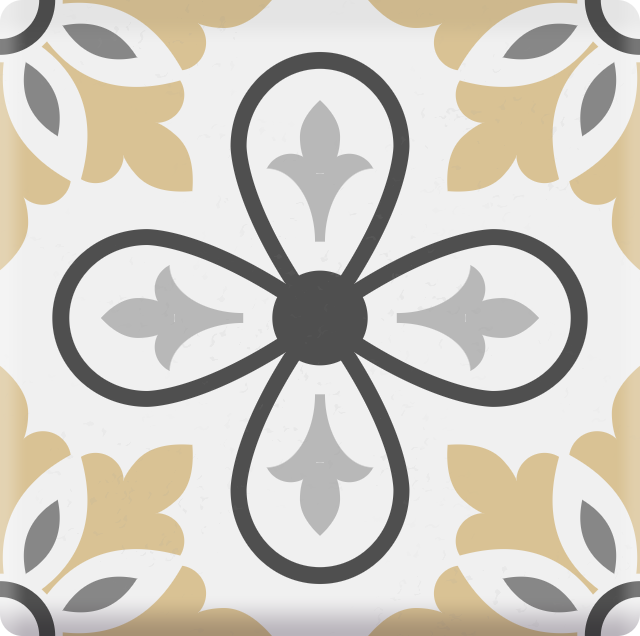
This pattern is drawn by a Shadertoy shader. Its source:

```glsl
// Glazed ceramic tile: four outlined petals around a disc, gold fleurons at corners and edges.
// Mirror folds reduce the tile to one sector, drawn with distance functions;
// a soft bevel and faint cellular flecks give it a worn glaze.

const vec3 GLAZE = vec3(0.94);
const vec3 GOLD = vec3(0.85, 0.76, 0.58);
const vec3 CHARCOAL = vec3(0.31);
const vec3 SILVER = vec3(0.72);
const vec3 SLATE = vec3(0.53);
const vec3 BEVEL_SHADOW = vec3(0.77, 0.75, 0.78);

const float LINE = 0.025;          // half width of the dark outlines
const float HUB_RADIUS = 0.149;
const float RING_RADIUS = 0.1475;
const float PETAL_BELLY = 0.5405;  // where a petal is widest
const vec2 PETAL_SIZE = vec2(0.2695, 0.2545);
const vec2 LEAF_AXIS = vec2(0.919, 0.394);
const float TILE_ROUNDING = 0.07;
const float FLECK_STRENGTH = 0.045;

float fill(float d) {
    return clamp(0.5 - d * iResolution.y * 0.5, 0.0, 1.0);
}

float ellipse(vec2 p, vec2 size) {
    return (length(p / size) - 1.0) * min(size.x, size.y);
}

// Half ellipse at the base, parabolic point at the tip; x runs along the axis
float bud(vec2 p, float halfLength, float halfWidth) {
    if (p.x < 0.0) return ellipse(p, vec2(halfLength, halfWidth));
    float t = p.x / halfLength;
    float slope = 2.0 * t * halfWidth / halfLength;
    return (abs(p.y) - halfWidth * (1.0 - t * t)) / sqrt(1.0 + slope * slope);
}

// Pointed at both ends
float leaf(vec2 p, vec2 center, float halfLength, float halfWidth) {
    p -= center;
    vec2 q = vec2(dot(p, LEAF_AXIS), dot(p, vec2(-LEAF_AXIS.y, LEAF_AXIS.x)));
    return bud(vec2(abs(q.x), q.y), halfLength, halfWidth);
}

// Teardrop, round outside and tapering towards the hub
float petal(vec2 p) {
    float back = PETAL_BELLY - p.x;
    if (back < 0.0) return ellipse(vec2(back, p.y), PETAL_SIZE);
    float width = PETAL_SIZE.y - 0.663 * pow(back, 1.583);
    float slope = 1.05 * pow(back, 0.583);
    return (p.y - width) / sqrt(1.0 + slope * slope);
}

// Small three-lobed ornament with a flared stem
float fleur(vec2 p) {
    float flare = ellipse(p - vec2(0.24, 0.167), vec2(0.23, 0.1515));
    float lobe = length(p - vec2(0.433, 0.0914)) - 0.0835;
    float stem = max(p.x - 0.454, p.y - 0.089);
    float body = max(max(-flare, 0.24 - p.x), min(lobe, stem));
    return min(body, bud(p - vec2(0.569, 0.0), 0.116, 0.0627));
}

// Large gold ornament; the white leaves later trim its sides
float fleuron(vec2 p) {
    float lobe = length(p - vec2(0.556, 0.134)) - 0.088;
    float body = max(abs(p.x - 0.388) - 0.192, p.y - 0.136);
    return min(min(lobe, body), bud(p - vec2(0.70, 0.0), 0.15, 0.088));
}

vec2 hash2(vec2 p) {
    return fract(sin(vec2(dot(p, vec2(127.1, 311.7)), dot(p, vec2(269.5, 183.3)))) * 43758.5);
}

// Sparse cellular flecks, gathered into patches by layered sines
float flecks(vec2 p) {
    vec2 q = mat2(0.8, -0.6, 0.6, 0.8) * p * vec2(26.0, 26.0);
    q += 0.25 * sin(q.yx * 4.3) + 0.12 * sin(q * 11.0);
    vec2 cell = floor(q);
    float mark = 0.0;
    for (int y = -1; y <= 1; y++)
    for (int x = -1; x <= 1; x++) {
        vec2 id = cell + vec2(x, y);
        vec2 h = hash2(id);
        vec2 d = (q - id - h) * vec2(1.0, 2.2);
        float size = 0.45 * smoothstep(0.6, 1.0, hash2(id + 19.0).x);
        mark = max(mark, smoothstep(size, size * 0.6 - 0.01, length(d)) * step(0.01, size));
    }
    float patches = sin(p.x * 5.0 + 2.0 * sin(p.y * 3.0)) * sin(p.y * 6.0 + p.x * 2.0);
    return mark * smoothstep(-0.5, 0.7, patches);
}

void mainImage(out vec4 fragColor, in vec2 fragCoord) {
    vec2 p = 2.0 * fragCoord / iResolution.xy - 1.0;
    vec2 q = abs(p);
    vec2 sector = vec2(max(q.x, q.y), min(q.x, q.y));
    vec2 corner = 1.0 - sector.yx;
    vec2 diagonal = vec2(corner.x + corner.y, corner.x - corner.y) * 0.70711;

    // Corner and edge ornaments
    vec3 color = mix(GLAZE, GOLD, fill(min(fleuron(diagonal), fleuron(corner))));
    color = mix(color, GLAZE, fill(leaf(corner, vec2(0.336, 0.141), 0.269, 0.115)));
    color = mix(color, SLATE, fill(leaf(corner, vec2(0.312, 0.1305), 0.1266, 0.0445)));
    float cornerRadius = length(corner);
    color = mix(color, GLAZE, fill(cornerRadius - RING_RADIUS));
    color = mix(color, CHARCOAL, fill(abs(cornerRadius - RING_RADIUS) - LINE));

    // Central flower
    color = mix(color, SILVER, fill(fleur(sector)));
    float outline = abs(petal(sector)) - LINE;
    color = mix(color, CHARCOAL, fill(min(outline, length(p) - HUB_RADIUS)));

    // Worn glaze and bevelled rim
    color = mix(color, vec3(0.62), FLECK_STRENGTH * 2.0 * flecks(p));
    color *= mix(vec3(1.0), BEVEL_SHADOW, smoothstep(-0.87, -1.0, p.y));
    color *= 1.0 - 0.05 * smoothstep(0.86, 0.95, p.y);
    color = mix(color, vec3(1.0), 0.28 * smoothstep(0.91, 0.99, -p.x));
    color = mix(color, vec3(1.0), 0.22 * smoothstep(0.92, 0.99, p.x));
    float tile = length(max(q - 1.0 + TILE_ROUNDING, 0.0)) - TILE_ROUNDING;
    fragColor = vec4(mix(vec3(1.0), color, fill(tile)), 1.0);
}
```
